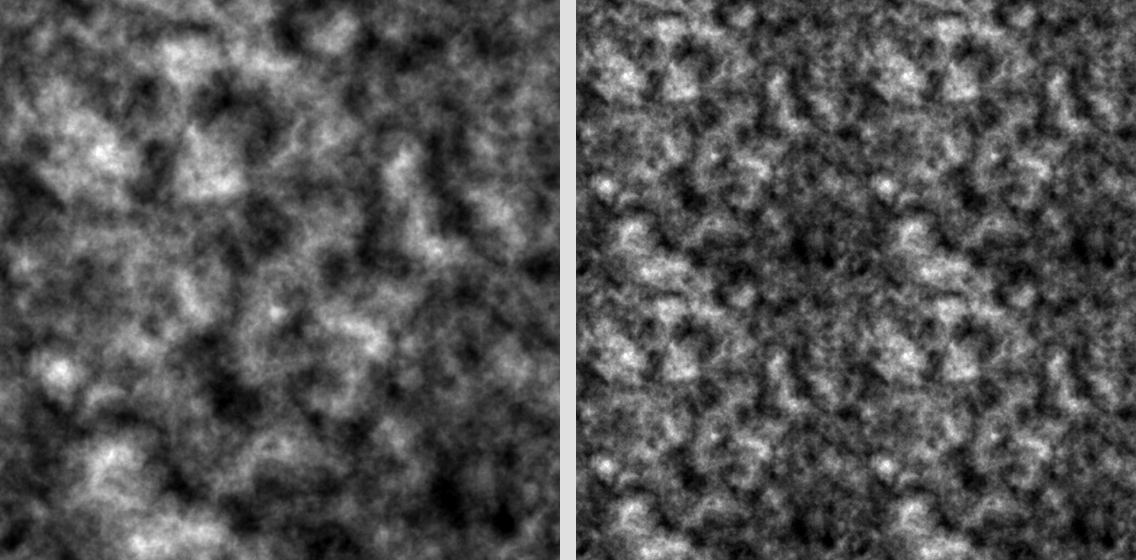
Left, the tile; right, the same tile 2 across and 2 down.
Reproduce this texture procedurally as a Shadertoy shader.

```glsl
const float TAU = 6.2831853;

// Random unit vector for a lattice cell
vec2 gradientAt(vec2 cell, float period, uint seed) {
    uvec2 c = uvec2(mod(cell, period));
    uint h = c.x * 1597u + c.y * 51749u + seed * 92821u + 7u;
    h = (h ^ (h >> 16)) * 73244475u;
    h = (h ^ (h >> 15)) * 73244475u;
    h ^= h >> 16;
    float angle = TAU * float(h & 65535u) / 65536.0;
    return vec2(cos(angle), sin(angle));
}

// Gradient noise that wraps after a whole number of cells
float wrappedNoise(vec2 uv, float period, uint seed) {
    vec2 shift = fract(float(seed) * vec2(0.618, 0.755));
    vec2 p = uv * period + shift;
    vec2 cell = floor(p);
    vec2 f = p - cell;
    vec2 w = f * f * f * (f * (f * 6.0 - 15.0) + 10.0);
    vec2 e = vec2(1.0, 0.0);
    float a = dot(gradientAt(cell, period, seed), f);
    float b = dot(gradientAt(cell + e.xy, period, seed), f - e.xy);
    float c = dot(gradientAt(cell + e.yx, period, seed), f - e.yx);
    float d = dot(gradientAt(cell + e.xx, period, seed), f - e.xx);
    return mix(mix(a, b, w.x), mix(c, d, w.x), w.y);
}

// Rough noise folded at zero, which leaves thin jagged creases
float foldedCloud(vec2 uv, float period, uint seed) {
    float n = wrappedNoise(uv, period, seed)
            + 0.5 * wrappedNoise(uv, period * 2.0, seed + 1u)
            + 0.25 * wrappedNoise(uv, period * 4.0, seed + 2u);
    return sqrt(n * n + 0.0003);
}

void mainImage(out vec4 fragColor, in vec2 fragCoord) {
    vec2 uv = fragCoord / iResolution.xy;

    // Broad drift from light to dark
    vec2 drift = cos(TAU * (uv - vec2(0.3, 0.7)));
    float smoke = 0.1 * (drift.x + drift.y);

    // Dark creases minus bright creases at every scale
    float amplitude = 1.0;
    float period = 4.0;
    for (uint i = 0u; i < 5u; i++) {
        float darkVeins = foldedCloud(uv, period, 11u + i * 8u);
        float brightVeins = foldedCloud(uv, period, 15u + i * 8u);
        smoke += amplitude * (darkVeins - brightVeins);
        amplitude *= 0.56;
        period *= 2.0;
    }

    // Tone curve: deep shadows, sparse highlights
    float tone = 0.29 + 0.62 * smoke + 0.25 * smoke * smoke;
    fragColor = vec4(vec3(clamp(tone, 0.0, 1.0)), 1.0);
}
```
